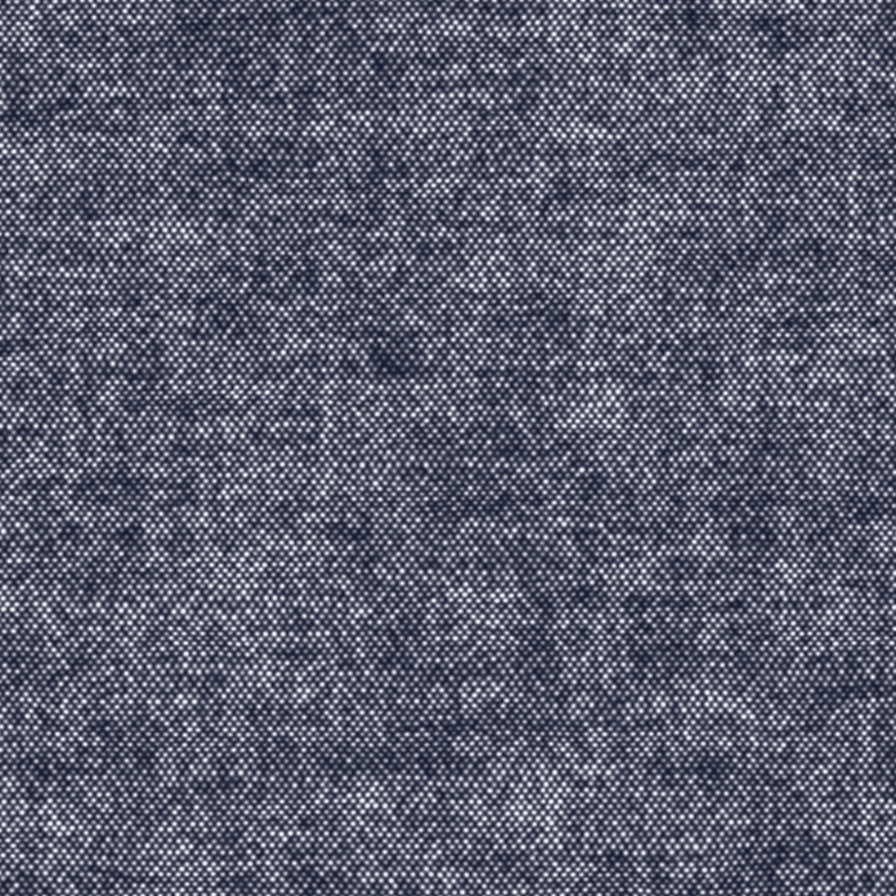
A three.js fragment shader for this texture:

```glsl
// Plain-woven chambray: navy warp crossed by pale weft, seen as staggered flecks.
// Each fleck is a soft ellipse on a checker lattice; its strength follows
// slubby noise stretched along the two yarn directions, plus broad patches.

varying vec2 vUv;

const vec2 THREADS = vec2(200.0, 160.0);      // warp and weft yarns across the canvas
const vec2 FLECK_RADIUS = vec2(0.55, 0.41);   // in yarn spacings
const vec3 NAVY = vec3(0.090, 0.100, 0.190);
const vec3 PALE = vec3(0.850, 0.858, 0.890);

float hash(vec2 p) {
  vec3 q = fract(vec3(p.xyx) * 0.1031);
  q += dot(q, q.yzx + 33.33);
  return fract((q.x + q.y) * q.z);
}

// Value noise, centred on zero, from -1 to 1
float noise(vec2 p) {
  vec2 cell = floor(p);
  vec2 f = fract(p);
  f = f * f * (3.0 - 2.0 * f);
  float low = mix(hash(cell), hash(cell + vec2(1.0, 0.0)), f.x);
  float high = mix(hash(cell + vec2(0.0, 1.0)), hash(cell + vec2(1.0, 1.0)), f.x);
  return 2.0 * mix(low, high, f.y) - 1.0;
}

// Uneven yarn thickness at a thread crossing
float slub(vec2 crossing) {
  vec2 uv = crossing / THREADS;
  float weft = noise(vec2(uv.x * 9.0 + 40.0, crossing.y * 0.83));
  float warp = noise(vec2(crossing.x * 0.31 + 90.0, uv.y * 10.0));
  float patches = noise(uv * vec2(18.0, 22.0) + 17.0);
  float broad = noise(uv * vec2(5.0, 6.0) + 63.0);
  return 0.19 * weft + 0.13 * warp + 0.11 * patches + 0.04 * broad;
}

// Pale fleck nearest to p in one weft row
float fleck(vec2 p, float row) {
  float shift = mod(row, 2.0);
  float column = 2.0 * floor(0.5 * (p.x - shift) + 0.5) + shift;
  vec2 crossing = vec2(column, row);
  float grain = hash(crossing + 211.0) - 0.5;
  float strength = clamp(0.86 + slub(crossing) + 0.60 * grain, 0.2, 1.3);
  vec2 jitter = vec2(hash(crossing + 307.0), hash(crossing + 401.0)) - 0.5;
  vec2 radius = FLECK_RADIUS * mix(0.85, 1.1, strength);
  vec2 d = (p - crossing - jitter * vec2(0.24, 0.16)) / radius;
  return strength * exp(-dot(d, d));
}

// Sum of the flecks in this row and its two neighbours
float weave(vec2 p) {
  float nearestRow = floor(p.y + 0.5);
  float light = 0.0;
  for (int i = -1; i <= 1; i++) {
    light += fleck(p, nearestRow + float(i));
  }
  return light;
}

void main() {
  // Yarns wander slightly from the straight lattice
  vec2 p = vUv * THREADS;
  p.x += 0.45 * noise(vUv * vec2(14.0, 22.0) + 5.0);
  p.y += 0.40 * noise(vUv * vec2(9.0, 26.0) + 31.0);

  // Fibre fuzz lifts or darkens the gaps between flecks
  float fuzz = 0.07 * noise(p * vec2(0.9, 1.1) + 120.0);
  float light = clamp(weave(p) + fuzz, 0.0, 1.1);

  gl_FragColor = vec4(mix(NAVY, PALE, light), 1.0);
}
```
